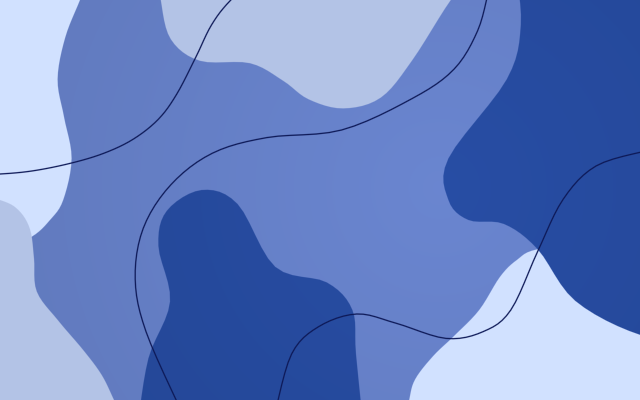
Give the GLSL for this background, as a Shadertoy shader.

```glsl
// Overlapping flat blue blobs with three thin flowing lines on a soft blue field.
// Every outline is a Catmull-Rom spline through a few control points; walking it
// gives a distance for the edges and lines, and a winding sign for the fills.

const float ASPECT = 1.6;          // layout width for a height of 1
const int   KNOTS = 12;            // control points per curve
const int   STEPS = 6;             // chords per spline span
const float LINE_RADIUS = 0.0016;
const vec2  GLOW_CENTRE = vec2(1.1, 0.53);
const float GLOW_PEAK = 1.025;
const float GLOW_FALLOFF = 0.08;

const vec3 FIELD_BLUE = vec3(0.405, 0.510, 0.795);
const vec3 DEEP_BLUE  = vec3(0.150, 0.295, 0.628);
const vec3 PALE_BLUE  = vec3(0.820, 0.882, 1.000);
const vec3 GREY_BLUE  = vec3(0.702, 0.763, 0.900);
const vec3 LINE_NAVY  = vec3(0.050, 0.095, 0.340);

// Filled blobs: open splines whose ends join outside the canvas
const vec2 PALE_LEFT[KNOTS] = vec2[](
    vec2(.233, 1.083), vec2(.2, 1.), vec2(.163, .906), vec2(.144, .802), vec2(.16, .708),
    vec2(.179, .604), vec2(.158, .5), vec2(.125, .45), vec2(.079, .408), vec2(0., .375),
    vec2(-.125, .375), vec2(-.125, 1.125));
const vec2 GREY_LEFT[KNOTS] = vec2[](
    vec2(-.104, .525), vec2(0., .5), vec2(.046, .475), vec2(.075, .427), vec2(.085, .354),
    vec2(.092, .271), vec2(.146, .198), vec2(.208, .125), vec2(.254, .063),
    vec2(.285, 0.), vec2(.323, -.083), vec2(-.104, -.083));
const vec2 GREY_TOP[KNOTS] = vec2[](
    vec2(.396, 1.083), vec2(.402, 1.), vec2(.427, .902), vec2(.5, .848),
    vec2(.625, .842), vec2(.708, .798), vec2(.771, .752), vec2(.858, .729), vec2(.952, .756),
    vec2(1.031, .85), vec2(1.127, 1.), vec2(1.198, 1.083));
const vec2 PALE_RIGHT[KNOTS] = vec2[](
    vec2(1.01, -.083), vec2(1.023, 0.), vec2(1.038, .052), vec2(1.083, .11), vec2(1.135, .16),
    vec2(1.198, .225), vec2(1.25, .308), vec2(1.292, .35), vec2(1.344, .377), vec2(1.5, .396),
    vec2(1.75, .375), vec2(1.75, -.083));
const vec2 DEEP_RIGHT[KNOTS] = vec2[](
    vec2(1.288, 1.083), vec2(1.302, .938), vec2(1.267, .802), vec2(1.121, .604),
    vec2(1.121, .5), vec2(1.171, .45), vec2(1.26, .44), vec2(1.344, .377), vec2(1.438, .248),
    vec2(1.6, .163), vec2(1.75, .146), vec2(1.75, 1.083));
const vec2 DEEP_MIDDLE[KNOTS] = vec2[](
    vec2(.344, -.063), vec2(.371, .104), vec2(.425, .246), vec2(.396, .385), vec2(.417, .473),
    vec2(.504, .525), vec2(.594, .49), vec2(.688, .333), vec2(.817, .294),
    vec2(.881, .225), vec2(.89, .115), vec2(.91, -.083));

// Thin lines
const vec2 LINE_LEFT[KNOTS] = vec2[](
    vec2(-.083, .563), vec2(0., .565), vec2(.083, .573), vec2(.177, .592), vec2(.26, .617),
    vec2(.333, .652), vec2(.396, .702), vec2(.442, .765), vec2(.49, .858), vec2(.529, .938),
    vec2(.577, 1.), vec2(.667, 1.083));
const vec2 LINE_CENTRE[KNOTS] = vec2[](
    vec2(1.221, 1.021), vec2(1.194, .923), vec2(1.135, .827), vec2(1.031, .754), vec2(.854, .675),
    vec2(.667, .656), vec2(.531, .617), vec2(.427, .538), vec2(.358, .429), vec2(.338, .302),
    vec2(.365, .171), vec2(.45, -.021));
const vec2 LINE_RIGHT[KNOTS] = vec2[](
    vec2(.688, -.03), vec2(.729, .115), vec2(.796, .183), vec2(.892, .215),
    vec2(.99, .192), vec2(1.115, .154), vec2(1.208, .171), vec2(1.277, .225), vec2(1.344, .371),
    vec2(1.408, .502), vec2(1.49, .585), vec2(1.615, .623));

vec2 catmullRom(vec2 a, vec2 b, vec2 c, vec2 d, float t) {
    return b + 0.5 * t * (c - a + t * (2.0 * a - 5.0 * b + 4.0 * c - d
                          + t * (3.0 * (b - c) + d - a)));
}

// Flips the winding sign when the edge a-b crosses the ray from p
float crossing(vec2 p, vec2 a, vec2 b) {
    vec2 e = b - a, w = p - a;
    bvec3 c = bvec3(p.y >= a.y, p.y < b.y, e.x * w.y > e.y * w.x);
    return all(c) || !any(c) ? -1.0 : 1.0;
}

// Distance to the spline, negative inside its closed outline
float splineDistance(vec2 p, vec2 knots[KNOTS]) {
    float nearest = 1e3, side = crossing(p, knots[KNOTS - 1], knots[0]);
    vec2 a = knots[0];
    for (int i = 0; i < KNOTS - 1; i++) {
        vec2 before = knots[max(i - 1, 0)], after = knots[min(i + 2, KNOTS - 1)];
        for (int j = 1; j <= STEPS; j++) {
            vec2 b = catmullRom(before, knots[i], knots[i + 1], after, float(j) / float(STEPS));
            vec2 e = b - a, w = p - a;
            vec2 gap = w - e * clamp(dot(w, e) / dot(e, e), 0.0, 1.0);
            nearest = min(nearest, dot(gap, gap));
            side *= crossing(p, a, b);
            a = b;
        }
    }
    return side * sqrt(nearest);
}

// Smooth coverage of the region where the distance is negative
float coverage(float dist) {
    float aa = 0.75 / iResolution.y;
    return 1.0 - smoothstep(-aa, aa, dist);
}

void mainImage(out vec4 fragColor, in vec2 fragCoord) {
    vec2 p = fragCoord / iResolution.xy * vec2(ASPECT, 1.0);
    float glow = GLOW_PEAK - GLOW_FALLOFF * length(p - GLOW_CENTRE);

    // Blobs, back to front
    vec3 color = FIELD_BLUE * glow;
    color = mix(color, PALE_BLUE, coverage(splineDistance(p, PALE_LEFT)));
    color = mix(color, GREY_BLUE, coverage(splineDistance(p, GREY_LEFT)));
    color = mix(color, GREY_BLUE, coverage(splineDistance(p, GREY_TOP)));
    color = mix(color, PALE_BLUE, coverage(splineDistance(p, PALE_RIGHT)));
    color = mix(color, DEEP_BLUE * glow, coverage(splineDistance(p, DEEP_RIGHT)));
    color = mix(color, DEEP_BLUE * glow, coverage(splineDistance(p, DEEP_MIDDLE)));

    // Lines on top
    float line = min(abs(splineDistance(p, LINE_LEFT)), abs(splineDistance(p, LINE_CENTRE)));
    line = min(line, abs(splineDistance(p, LINE_RIGHT)));
    color = mix(color, LINE_NAVY, coverage(line - LINE_RADIUS));
    fragColor = vec4(color, 1.0);
}
```
